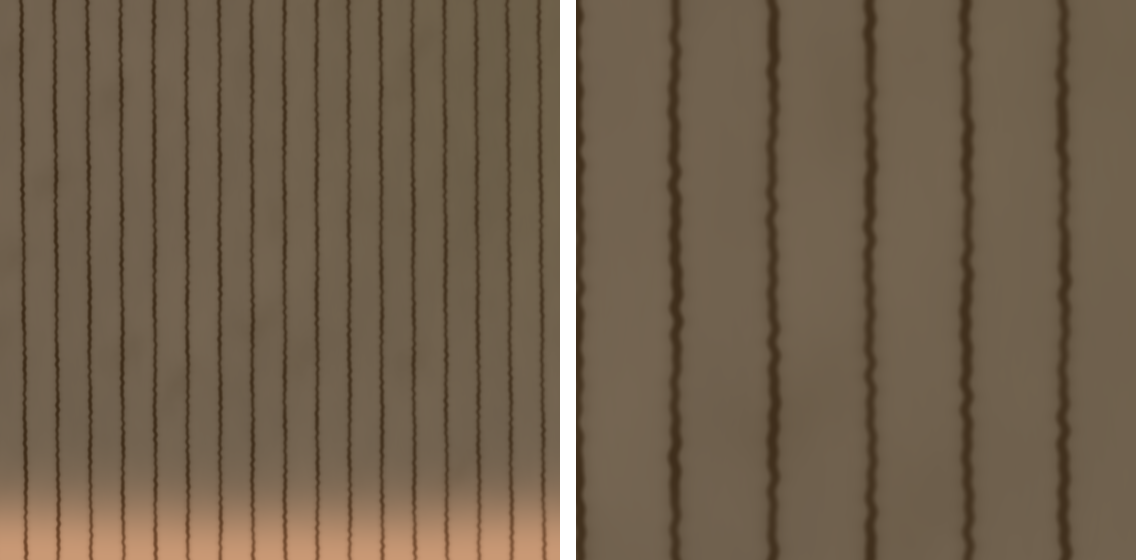
Left, the full canvas; right, a detail of the centre.
This texture is drawn by a Shadertoy shader. Its source:

```glsl
const float PI = 3.14159265;
const float GROOVE_PITCH = 0.0578;
const float FIRST_GROOVE = 0.047;

const vec3 BOARD = vec3(0.445, 0.385, 0.312);
const vec3 OLIVE = vec3(0.425, 0.372, 0.285);
const vec3 STAIN = vec3(0.355, 0.295, 0.215);
const vec3 GROOVE = vec3(0.225, 0.158, 0.085);
const vec3 GLOW = vec3(0.79, 0.60, 0.46);
const vec3 WARM_GROOVE = vec3(0.42, 0.26, 0.15);

float hash(vec2 p) {
    vec3 q = fract(vec3(p.xyx) * 0.1031);
    q += dot(q, q.yzx + 33.33);
    return fract((q.x + q.y) * q.z);
}

// Soft spots of random strength around scattered cell points
float cellSpots(vec2 p, float radius) {
    vec2 cell = floor(p);
    float sum = 0.0;
    for (int j = -1; j <= 1; j++) {
        for (int i = -1; i <= 1; i++) {
            vec2 id = cell + vec2(i, j);
            vec2 center = id + vec2(hash(id), hash(id + 57.0));
            float strength = hash(id + 113.0);
            float d = length(p - center) / radius;
            sum += strength * strength * exp(-d * d * 3.0);
        }
    }
    return sum;
}

// Layered sines, each octave rotated and bent by the last
float waves(vec2 p) {
    float sum = 0.0;
    float amp = 0.5;
    for (int i = 0; i < 5; i++) {
        sum += amp * sin(p.x + 1.3 * sin(p.y)) * cos(p.y * 0.8);
        p = mat2(1.5, 1.1, -1.1, 1.5) * p + sum + 2.7;
        amp *= 0.58;
    }
    return sum;
}

// Groove coordinate: whole numbers lie on the grooves, which lean and bow upward
float grooveCoord(vec2 uv) {
    float lean = uv.y * (0.0085 * sin(PI * uv.x) - 0.0104);
    return (uv.x - lean - FIRST_GROOVE) / GROOVE_PITCH;
}

// Sideways wobble of a groove edge
float wobble(float y, float seed) {
    return 0.0006 * sin(y * 210.0 + seed * 5.1 + 2.0 * sin(y * 67.0 + seed))
         + 0.0005 * sin(y * 430.0 + seed * 2.3)
         + 0.0006 * sin(y * 31.0 + seed * 7.7);
}

// Mask of a vertical stroke with a soft border
float stroke(float dist, float halfWidth, float blur) {
    return 1.0 - smoothstep(halfWidth - blur, halfWidth + blur, abs(dist));
}

vec3 boardColor(vec2 uv, float slat) {
    vec3 color = mix(BOARD, OLIVE, smoothstep(0.2, 1.1, uv.x) * smoothstep(0.1, 0.8, uv.y));
    color *= 1.0 + 0.025 * (hash(vec2(slat, 4.0)) - 0.5);

    // Slanted smudges and cloudy wear
    vec2 bent = uv + 0.025 * vec2(waves(uv * 17.0), waves(uv * 15.0 + 8.0));
    float smudge = cellSpots(vec2(bent.x * 9.0 - bent.y * 3.0, bent.y * 7.0), 0.48);
    color = mix(color, STAIN, clamp(0.25 * smudge, 0.0, 0.35));
    color *= 1.0 + 0.025 * waves(uv * vec2(12.0, 7.0));

    // Fine streaks along the slats
    return color * (1.0 + 0.015 * waves(uv * vec2(75.0, 24.0) + slat));
}

void mainImage(out vec4 fragColor, in vec2 fragCoord) {
    vec2 uv = fragCoord / iResolution.xy;
    float pixel = 1.0 / iResolution.x;
    float u = grooveCoord(uv);
    float groove = floor(u + 0.5);

    // Warm light rising from the lower edge
    float height = uv.y - 0.008 * sin(uv.x * 5.0 + 2.0) + 0.004 * waves(uv * 9.0);
    height = max(height, 0.0) / 0.105;
    float glow = exp(-height * height);
    vec3 color = mix(boardColor(uv, floor(u)), GLOW, glow);

    // Grooves: dark core and faint halo, softer toward the right
    float dist = (u - groove) * GROOVE_PITCH + wobble(uv.y, groove);
    float wear = 0.5 + 0.5 * sin(uv.y * 43.0 + groove * 3.7 + 2.0 * sin(uv.y * 17.0 + groove));
    float softness = mix(0.0016, 0.0026, uv.x) + 0.5 * pixel;
    float core = stroke(dist, 0.0024 + 0.0006 * wear, softness);
    float halo = exp(-pow(dist / 0.0065, 2.0));
    vec3 lineColor = mix(GROOVE, WARM_GROOVE, glow);
    float depth = mix(0.95, 0.74, uv.x) * (0.84 + 0.16 * wear);
    color = mix(color, lineColor, 0.22 * halo);
    color = mix(color, lineColor, core * depth);

    fragColor = vec4(color, 1.0);
}
```
